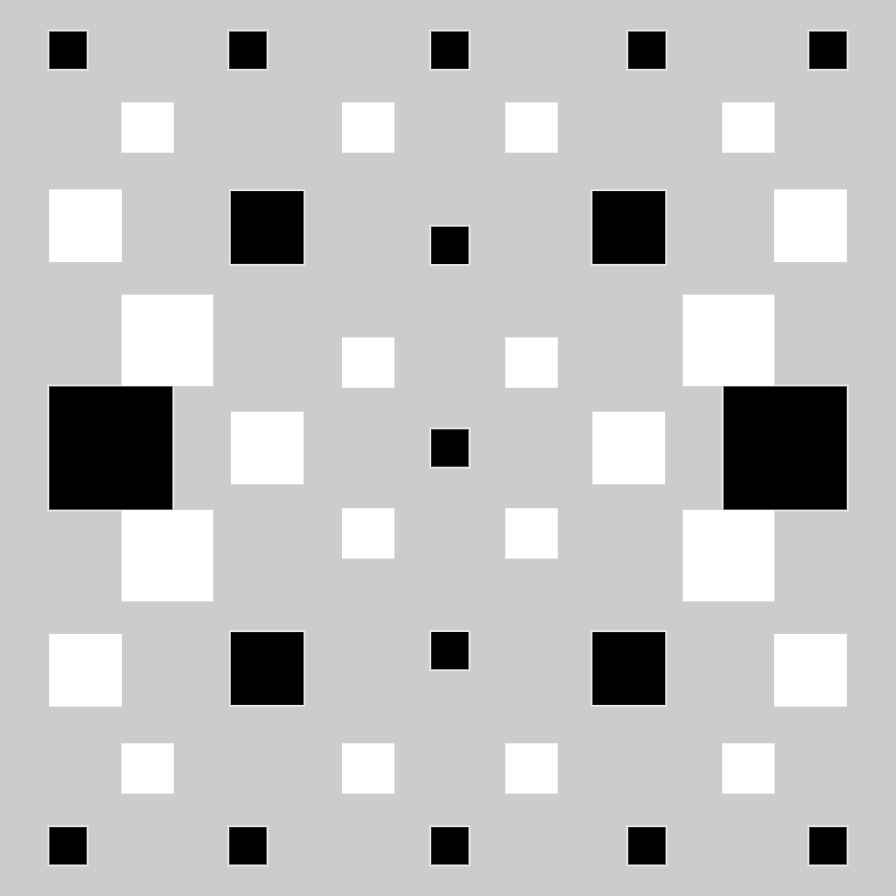
A WebGL 2 fragment shader for this pattern:

```glsl
#version 300 es
precision highp float;

uniform vec2 u_resolution;
out vec4 fragColor;

// Signed distance to an axis-aligned box
float box(vec2 p, vec2 center, vec2 halfSize) {
    vec2 d = abs(p - center) - halfSize;
    return max(d.x, d.y);
}

float square(vec2 p, float x, float y, float halfSide) {
    return box(p, vec2(x, y), vec2(halfSide));
}

float coverage(float d, float pixel) {
    return clamp(0.5 - d / pixel, 0.0, 1.0);
}

void main() {
    // The canvas spans 768 units, centred on zero
    float pixel = 768.0 / min(u_resolution.x, u_resolution.y);
    vec2 p = (gl_FragCoord.xy - 0.5 * u_resolution) * pixel;

    // Fold into one quadrant; the inner columns sit slightly to the right
    vec2 outer = abs(p);
    vec2 inner = abs(p - vec2(1.6, 0.0));

    // White squares, from small to large
    vec2 smallWhite = vec2(22.5, 21.6);
    float white = box(outer, vec2(257.5, 274.7), smallWhite);
    white = min(white, box(inner, vec2(70.0, 274.7), smallWhite));
    white = min(white, box(inner, vec2(70.0, 73.2), smallWhite));
    white = min(white, square(outer, 310.7, 190.5, 31.2));
    white = min(white, square(outer, 155.0, 0.0, 31.2));
    white = min(white, square(outer, 240.5, 92.2, 39.3));

    // Black squares: outer row, centre column, then the larger ones
    float black = square(outer, 325.7, 341.0, 16.0);
    black = min(black, square(abs(p + vec2(0.5, 0.0)), 171.0, 341.0, 16.0));
    for (int i = 0; i < 3; i++) {
        float y = float(i) * mix(173.7, 170.5, step(1.5, float(i)));
        black = min(black, square(inner, 0.0, y, 16.0));
    }
    black = min(black, square(outer, 155.0, 189.0, 31.2));
    black = min(black, square(outer, 289.0, 0.0, 52.8));

    // Soft rims: faint shade around white, pale glow around black
    float shade = 0.8 - 0.02 * coverage(white - 1.5, pixel);
    shade = mix(shade, 1.0, coverage(white, pixel));
    shade = max(shade, mix(0.8, 0.91, coverage(black - 1.6, pixel)));
    shade = mix(shade, 0.0, coverage(black, pixel));

    fragColor = vec4(vec3(shade), 1.0);
}
```
